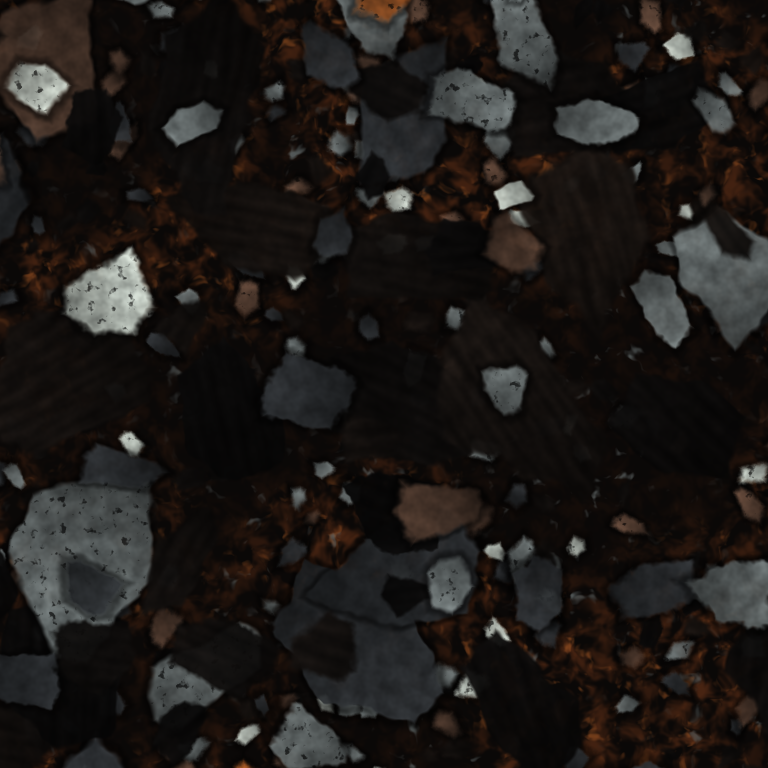
Give the GLSL for this texture, as a three.js fragment shader.

```glsl
// Dark rock thin section: angular grey mineral grains in a rusty, gritty matrix.
#define BLACK vec3(0.040, 0.030, 0.026)
#define RUST vec3(0.225, 0.115, 0.060)
#define AMBER vec3(0.58, 0.31, 0.13)
#define SLATE vec3(0.145, 0.155, 0.165)
#define GREY vec3(0.35, 0.375, 0.375)
#define PALE vec3(0.66, 0.69, 0.66)
#define TAN vec3(0.34, 0.25, 0.20)
#define LARGE_CELLS 5.0
#define MEDIUM_CELLS 11.0
#define SMALL_CELLS 30.0
#define EDGE_BLUR 0.0035
#define SEED 7.0

varying vec2 vUv;

float hash(vec2 p) {
  vec3 q = fract(vec3(p.xyx) * 0.1031);
  q += dot(q, q.yzx + 33.33);
  return fract((q.x + q.y) * q.z);
}

vec2 direction(float angle) {
  return vec2(cos(angle), sin(angle));
}

float corner(vec2 cell, vec2 offset) {
  return dot(direction(6.2832 * hash(cell + SEED)), offset);
}

float gradientNoise(vec2 p) {
  vec2 i = floor(p), f = p - i;
  vec2 u = f * f * f * (f * (f * 6.0 - 15.0) + 10.0);
  vec2 e = vec2(1.0, 0.0);
  return mix(mix(corner(i, f), corner(i + e.xy, f - e.xy), u.x),
             mix(corner(i + e.yx, f - e.yx), corner(i + 1.0, f - 1.0), u.x), u.y);
}

float fbm(vec2 p) {
  float sum = 0.0, gain = 1.0;
  for (int i = 0; i < 3; i++) {
    sum += gain * gradientNoise(p);
    p = mat2(1.6, 1.2, -1.2, 1.6) * p + 11.7;
    gain *= 0.55;
  }
  return sum;
}

// Signed distance to a random six-sided chip, negative inside.
float chip(vec2 p, float radius, vec2 id) {
  float d = -1.0;
  for (int k = 0; k < 6; k++) {
    float side = float(k);
    float angle = (side + 0.7 * hash(id + side * 3.1)) * 1.0472;
    float reach = radius * (0.6 + 0.5 * hash(id + side * 5.7 + 40.0));
    d = max(d, dot(p, direction(angle)) - reach);
  }
  return d;
}

// Grit of rust, amber and pale flecks gathered in broad zones.
vec3 matrix(vec2 p) {
  vec2 warped = p + 0.012 * vec2(fbm(p * 17.0), fbm(p * 17.0 + 50.0));
  float zone = smoothstep(-0.30, 0.45, fbm(p * 3.2 + 4.0));
  float grit = smoothstep(-0.35, 0.65, fbm(warped * 34.0));
  vec3 col = mix(BLACK, RUST, grit * (0.2 + 1.1 * zone));
  float fleck = smoothstep(0.22, 0.80, fbm(warped * 42.0 + 90.0));
  col = mix(col, AMBER, fleck * zone * 0.75);
  float dust = smoothstep(0.30, 0.85, fbm(warped * 38.0 + 170.0));
  float dustZone = smoothstep(-0.1, 0.5, fbm(p * 4.5 + 30.0));
  return mix(col, GREY, dust * (0.15 + 0.75 * dustZone));
}

vec3 mineral(float tone, float tint, vec2 local, vec2 p) {
  float mottle = fbm(p * 40.0 + tint * 60.0);
  float streak = gradientNoise(local * vec2(14.0, 85.0) + tint * 30.0);
  vec3 col = mix(vec3(0.030, 0.028, 0.028), vec3(0.085, 0.067, 0.056), tint * tint);
  col *= 1.0 + 0.55 * streak;
  if (tone > 0.60) col = mix(SLATE, TAN * 0.75, step(0.72, tint));
  if (tone > 0.82) col = mix(GREY, TAN, step(0.76, tint));
  if (tone > 0.95) col = mix(PALE, AMBER, step(0.88, tint));
  float pits = smoothstep(0.25, 0.65, fbm(p * 75.0 + tint * 20.0));
  col *= 1.0 - 0.65 * pits * step(0.82, tone) * step(0.35, tint);
  return col * (1.0 + 0.30 * mottle);
}

// Lays one size class of jittered, rotated grains over the colour.
vec3 grains(vec3 col, vec2 p, float cells, float fill, float tonePower) {
  vec2 home = floor(p * cells);
  float rough = fbm(p * cells * 3.5 + 20.0);
  for (int n = 0; n < 9; n++) {
    float k = float(n);
    vec2 cell = home + vec2(mod(k, 3.0), floor(k / 3.0)) - 1.0;
    vec2 id = cell + cells * 7.3 + SEED * 13.0;
    if (hash(id) > fill) continue;
    vec2 centre = cell + 0.5 + 0.6 * (vec2(hash(id + 17.0), hash(id + 29.0)) - 0.5);
    vec2 axis = direction(6.2832 * hash(id + 61.0));
    vec2 q = p - centre / cells;
    vec2 local = vec2(dot(q, axis), dot(q, vec2(-axis.y, axis.x)));
    float radius = mix(0.28, 0.62, hash(id + 83.0)) / cells;
    float slim = mix(1.0, 1.5, hash(id + 97.0));
    float d = chip(local * vec2(0.85, slim), radius, id) + 0.13 * radius * rough;
    float tone = pow(hash(id + 111.0), tonePower);
    float tint = hash(id + 131.0);
    vec3 body = mineral(tone, tint, local, p) * (1.0 + 0.25 * local.x / radius);
    float rim = smoothstep(0.010, 0.0, abs(d - 0.004));
    col *= 1.0 - 0.45 * rim * step(0.6, tone);
    float blur = EDGE_BLUR * mix(0.7, 1.8, tint);
    col = mix(col, body, 0.94 * smoothstep(blur, -blur, d));
  }
  return col;
}

void main() {
  vec3 col = matrix(vUv);
  col = grains(col, vUv, SMALL_CELLS, 0.28, 0.45);
  col = grains(col, vUv, LARGE_CELLS, 0.74, 1.0);
  col = grains(col, vUv, MEDIUM_CELLS, 0.30, 0.60);
  gl_FragColor = vec4(clamp(col, 0.0, 1.0), 1.0);
}
```
